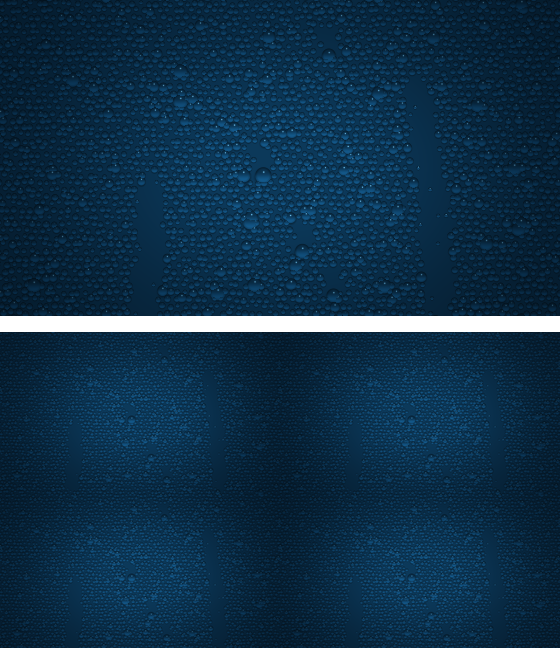
Top: one tile. Bottom: repeated 2 by 2.
Give the GLSL for this texture, as a WebGL 1 fragment shader.

```glsl
precision highp float;
// Condensation: packed water drops and wiped run-off trails on dark blue glass.
uniform vec2 u_resolution;

const vec2 GRID = vec2(72.0, 46.0); // even row count keeps the stagger tileable
const vec2 CELL_SHAPE = vec2(1.0, 0.88);
const float TAU = 6.2831853;

float hash(vec2 p) {
  vec3 q = fract(vec3(p.xyx) * 0.1031);
  q += dot(q, q.yzx + 33.33);
  return fract((q.x + q.y) * q.z);
}

// 1 inside a trail that runs down from its head, wrapping at the edges
float trail(vec2 p, vec2 head, float len, float lean, float width) {
  float t = fract(head.y - p.y) / len;
  float x = fract(p.x - head.x - lean * t + 0.5) - 0.5;
  x += 0.004 * sin(t * 9.0) + 0.002 * sin(t * 23.0);
  float halfWidth = width * smoothstep(-0.04, 0.12, t) * (1.0 - smoothstep(0.85, 1.0, t));
  return step(abs(x), halfWidth) * step(t, 1.0);
}

vec2 runnerHead(float k) {
  return vec2(0.54 + 0.07 * sin(k * 2.4), fract(0.3 + 0.62 * k));
}

float wiped(vec2 p) {
  float w = trail(p, vec2(0.745, 0.77), 0.82, 0.05, 0.027);
  w = max(w, trail(p, vec2(0.272, 0.45), 0.49, -0.015, 0.025));
  for (int k = 0; k < 4; k++) {
    w = max(w, trail(p, runnerHead(float(k)), 0.11, 0.0, 0.017));
  }
  return w;
}

// Keeps the drop covering this point most deeply, and gathers soft shadows.
// drop = offset from its centre, radius, seed
void addDrop(vec2 d, float r, float seed, inout vec4 drop, inout float depth, inout float shadow) {
  float cover = r - length(d);
  if (cover > depth) {
    depth = cover;
    drop = vec4(d, r, seed);
  }
  float below = length(d + vec2(0.0, 0.22 * r)) / r;
  shadow = max(shadow, 1.0 - smoothstep(0.75, 1.3, below));
}

void main() {
  vec2 uv = gl_FragCoord.xy / u_resolution;
  vec2 g = uv * GRID;
  float pixel = GRID.x / u_resolution.x;

  vec4 drop = vec4(0.0, 0.0, 1.0, 0.0);
  float depth = -9.0;
  float shadow = 0.0;

  // Staggered field of drops
  for (int j = -1; j <= 1; j++) {
    float row = floor(g.y) + float(j);
    float stagger = 0.5 * mod(row, 2.0);
    for (int i = -1; i <= 1; i++) {
      vec2 cell = vec2(floor(g.x - stagger) + float(i), row);
      vec2 id = mod(cell, GRID);
      float seed = hash(id + 7.3);
      vec2 jitter = vec2(hash(id + 19.1), hash(id + 41.7)) - 0.5;
      vec2 center = cell + vec2(0.5 + stagger, 0.5) + 0.5 * jitter;
      float r = 0.31 + 0.18 * seed + 0.24 * smoothstep(0.9, 1.0, seed);
      r += 0.2 * step(0.992, seed);
      if (wiped(fract(center / GRID)) > 0.5) r = 0.26 * step(0.93, hash(id + 63.9));
      if (r > 0.0) {
        vec2 d = (g - center) * CELL_SHAPE;
        d.x *= 0.92 + 0.2 * hash(id + 87.0);
        addDrop(d, r, seed, drop, depth, shadow);
      }
    }
  }

  // Heavy drops resting at the foot of the short trails
  for (int k = 0; k < 4; k++) {
    vec2 foot = runnerHead(float(k)) - vec2(0.0, 0.095);
    vec2 d = (fract(uv - foot + 0.5) - 0.5) * GRID * CELL_SHAPE;
    addDrop(d, 0.95 + 0.1 * sin(float(k) * 4.0), 0.97, drop, depth, shadow);
  }

  // Glass, brightest near the middle
  vec2 swell = pow(0.5 - 0.5 * cos(TAU * (uv + vec2(0.0, 0.03))), vec2(0.75));
  float glow = clamp(swell.x * (0.45 + 0.55 * swell.y) + 0.12 * swell.y, 0.0, 1.0);
  vec3 glass = mix(vec3(0.019, 0.110, 0.182), vec3(0.046, 0.222, 0.352), glow);
  vec3 color = glass * (1.0 - 0.36 * shadow);

  // Drop body: dim crown, light gathered in the lower half, dark rim
  vec2 n = drop.xy / drop.z;
  float rim = smoothstep(0.65, 1.0, length(n));
  float gathered = smoothstep(0.5, -0.65, n.y);
  vec3 body = glass * (0.86 + 0.62 * gathered - 0.3 * rim);
  body += vec3(0.008, 0.018, 0.022) * gathered * glow;

  // Pinpoint glint near the crown
  vec2 toGlint = drop.xy - drop.z * vec2(0.05, 0.4);
  float glint = exp(-dot(toGlint, toGlint) / (0.005 + 0.006 * drop.z));
  float sparkle = 0.1 + 0.65 * smoothstep(0.75, 1.0, drop.w);
  body += vec3(0.5, 0.75, 0.85) * glint * sparkle * (0.4 + 0.6 * glow);

  color = mix(color, body, smoothstep(-0.6 * pixel, 0.6 * pixel, depth));
  gl_FragColor = vec4(color, 1.0);
}
```
